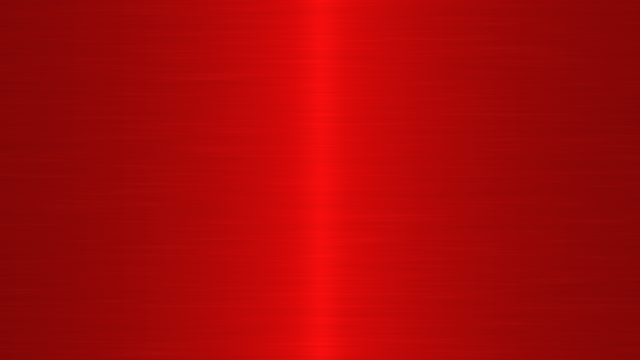
Write a Shadertoy shader that draws this texture.

```glsl
// Brushed red metal: a bright vertical sheen that decays towards both sides,
// crossed by fine horizontal grain. The grain sums layers of long noise
// streaks; every row is shifted by its own amount so streak ends scatter.

const float SHEEN_X = 0.502;       // sheen centre, fraction of width
const float EDGE_RED = 0.425;      // level the falloff tends to
const float SHEEN_RED = 0.49;      // red added by the wide sheen
const float SHEEN_REACH = 0.30;    // decay length of the wide sheen
const float CORE_RED = 0.04;       // extra light on the centre line
const float CORE_WIDTH = 0.03;
const float GRAIN_STRENGTH = 0.095;
const float SCRATCH_TINT = 0.05;   // pale light on the brightest scratches
const int GRAIN_LAYERS = 3;
const vec2 GRAIN_CELLS = vec2(6.0, 72.0); // cells across and up, first layer
const vec2 GRAIN_GROWTH = vec2(1.5, 2.0);
const float GRAIN_WEIGHT = 0.2;    // weight of the first layer
const float WEIGHT_GROWTH = 1.45;  // finer layers carry more

float hash(vec2 cell) {
    vec3 p = fract(vec3(cell.xyx) * 0.1031);
    p += dot(p, p.yzx + 33.33);
    return fract((p.x + p.y) * p.z);
}

// One row of streaks: smooth noise along x with a random shift.
float streakRow(float x, float row) {
    x += 50.0 * hash(vec2(row, 7.0));
    float cell = floor(x);
    float f = smoothstep(0.0, 1.0, x - cell);
    return mix(hash(vec2(cell, row)), hash(vec2(cell + 1.0, row)), f);
}

// Blend of neighbouring rows, pure at the middle of each row.
float streaks(vec2 p) {
    float y = p.y - 0.5;
    float row = floor(y);
    float f = smoothstep(0.0, 1.0, y - row);
    return mix(streakRow(p.x, row), streakRow(p.x, row + 1.0), f);
}

// Layered streaks, centred on zero.
float brushedGrain(vec2 uv) {
    vec2 cells = GRAIN_CELLS;
    float sum = 0.0;
    float weight = GRAIN_WEIGHT;
    for (int i = 0; i < GRAIN_LAYERS; i++) {
        vec2 p = uv * cells + vec2(0.0, 331.0 * float(i + 1));
        sum += weight * (streaks(p) - 0.5);
        weight *= WEIGHT_GROWTH;
        cells *= GRAIN_GROWTH;
    }
    return sum;
}

void mainImage(out vec4 fragColor, in vec2 fragCoord) {
    vec2 uv = fragCoord / iResolution.xy;

    // Sheen across the sheet
    float d = abs(uv.x - SHEEN_X);
    float core = exp(-d * d / (CORE_WIDTH * CORE_WIDTH));
    float red = EDGE_RED + SHEEN_RED * exp(-d / SHEEN_REACH) + CORE_RED * core;

    // Grain darkens and lightens the sheen
    float grain = brushedGrain(uv);
    red *= 1.0 + GRAIN_STRENGTH * grain;

    // Small share of green and blue, raised on scratches and at the core
    float pale = 0.003 + 0.036 * red + 0.015 * core;
    pale += SCRATCH_TINT * max(grain - 0.1, 0.0);
    fragColor = vec4(clamp(vec3(red, pale, pale), 0.0, 1.0), 1.0);
}
```
